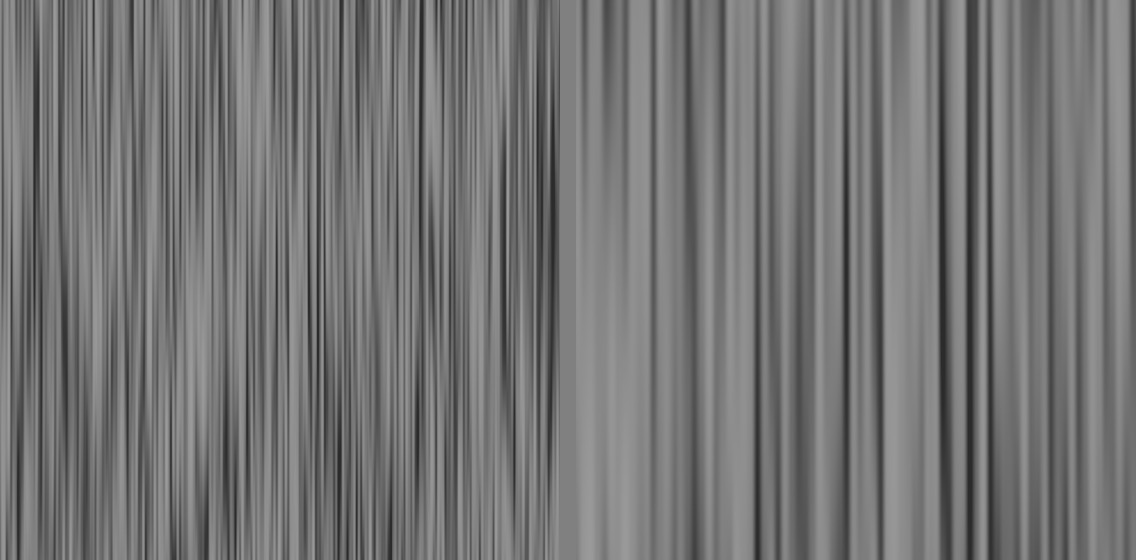
Left: the whole. Right: its middle third, enlarged.
This texture is drawn by a Shadertoy shader. Its source:

```glsl
// Draws brushed grey fibres: fine vertical streaks that fade in and out along their length.

// Integer hash of a cell and a layer seed, from 0 to 1
float hash(ivec2 cell, int seed) {
    uint h = uint(cell.x) * 1597334677u ^ uint(cell.y) * 3812015801u ^ uint(seed) * 2798796415u;
    h = (h ^ (h >> 16)) * 2246822519u;
    h = (h ^ (h >> 13)) * 3266489917u;
    h ^= h >> 16;
    return float(h & 65535u) / 65535.0;
}

// Smooth noise along one fibre; each fibre has its own phase
float fibreTone(int column, float y, int seed) {
    y += 7.0 * hash(ivec2(column, 99), seed);
    int row = int(floor(y));
    float blend = smoothstep(0.0, 1.0, fract(y));
    return mix(hash(ivec2(column, row), seed), hash(ivec2(column, row + 1), seed), blend);
}

// Signed streak noise; cells gives the fibres across and the fades along the canvas
float streaks(vec2 uv, vec2 cells, int seed) {
    vec2 p = uv * cells;
    int column = int(floor(p.x));
    float blend = smoothstep(0.0, 1.0, fract(p.x));
    return mix(fibreTone(column, p.y, seed), fibreTone(column + 1, p.y, seed), blend) - 0.5;
}

// Weighted layers from hair-thin fibres to faint broad bands, in units of deviation
float fibreField(vec2 uv) {
    const float UNIT_DEVIATION = 4.67;
    float sum = 1.00 * streaks(uv, vec2(245.0, 3.3), 1)
              + 0.50 * streaks(uv, vec2(150.0, 3.5), 2)
              + 0.20 * streaks(uv, vec2(60.0, 3.4), 3)
              + 0.18 * streaks(uv, vec2(18.0, 3.0), 4);
    return UNIT_DEVIATION * sum;
}

// Curve with a long dark tail and compressed highlights
float greyTone(float field) {
    const float MID_GREY = 0.454;
    const float CONTRAST = 0.080;
    const float DARK_SKEW = 0.010;
    float grey = MID_GREY + CONTRAST * field - DARK_SKEW * field * field;
    return clamp(grey, 0.17, 0.62);
}

void mainImage(out vec4 fragColor, in vec2 fragCoord) {
    vec2 uv = fragCoord / iResolution.xy;

    // Slight lean of neighbouring fibres
    uv.x += 0.002 * streaks(uv, vec2(9.0, 2.0), 5);

    fragColor = vec4(vec3(greyTone(fibreField(uv))), 1.0);
}
```
